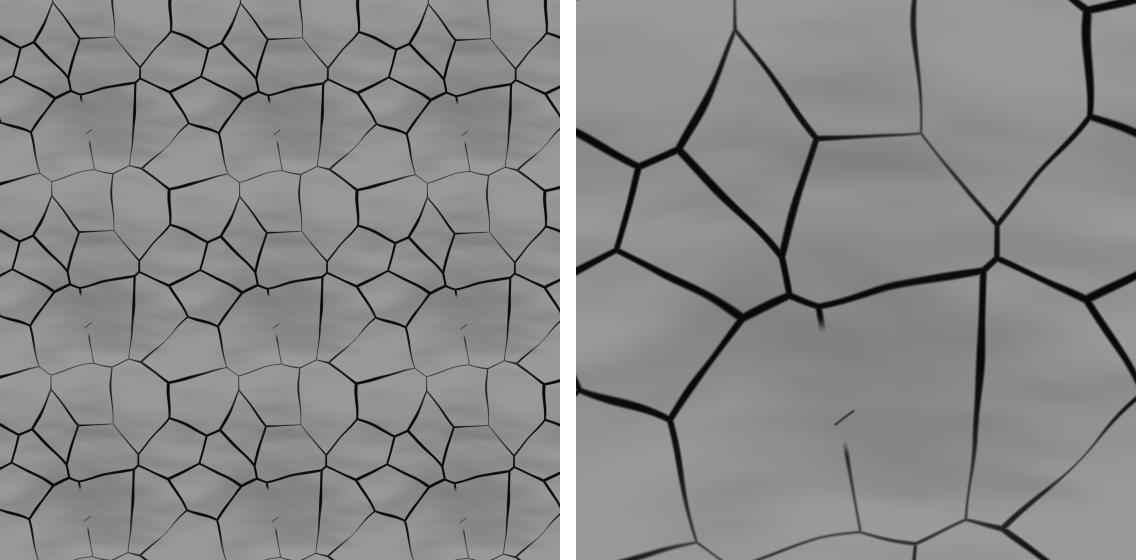
Left: the whole. Right: its middle third, enlarged.
A WebGL 2 fragment shader for this texture:

```glsl
#version 300 es
precision highp float;
// Grey dried ground split by a tiling net of dark cracks, with soft horizontal streaks.

uniform vec2 u_resolution;
out vec4 outColor;

// Tiling
const vec2 TILE = vec2(0.3354, 0.3455);   // size of one repeat on the canvas
const float TILT = 0.0043;                // slight rotation of the grid, radians

// Colours
const vec3 GROUND_LIGHT = vec3(0.60);
const vec3 GROUND_DARK = vec3(0.50);
const vec3 CRACK_COLOR = vec3(0.035);

// Cracks, half widths in canvas units
const float CRACK_THIN = 0.0004;
const float CRACK_THICK = 0.0021;
const float CRACK_SOFTNESS = 0.0011;
const float FAINT_OPACITY = 0.65;
const float WOBBLE = 0.022;

// Plate centres, as fractions of the tile
const int PLATES = 12;
const vec2 PLATE[PLATES] = vec2[](
  vec2(0.326, 0.774), vec2(0.497, 0.721), vec2(0.489, 0.894), vec2(0.730, 0.902),
  vec2(0.078, 0.887), vec2(0.994, 0.695), vec2(0.186, 0.649), vec2(0.101, 0.495),
  vec2(0.982, 0.220), vec2(0.850, 0.344), vec2(0.369, 0.318), vec2(0.563, 0.352));

// Areas where cracks grow faint: centre and radius
const int FAINT_SPOTS = 5;
const vec3 FAINT[FAINT_SPOTS] = vec3[](
  vec3(0.637, 0.810, 0.19), vec3(0.458, 0.150, 0.20), vec3(0.668, 0.190, 0.14),
  vec3(0.240, 0.080, 0.16), vec3(0.900, 0.250, 0.13));

// One plate boundary fades out inside this ellipse; a loose chip lies near it
const vec2 GAP_CENTER = vec2(0.454, 0.374);
const vec2 GAP_RADII = vec2(0.10, 0.115);
const vec2 CHIP_START = vec2(0.462, 0.310);
const vec2 CHIP_END = vec2(0.493, 0.333);

float hash(vec2 p) {
  vec3 q = fract(p.xyx * 0.1031);
  q += dot(q, q.yzx + 33.33);
  return fract((q.x + q.y) * q.z);
}

// Value noise that repeats every tile; cells = lattice cells per tile
float tileNoise(vec2 t, vec2 cells, float seed) {
  vec2 p = t * cells, i = floor(p), f = fract(p);
  f = f * f * (3.0 - 2.0 * f);
  vec2 a = mod(i, cells) + seed, b = mod(i + 1.0, cells) + seed;
  return mix(mix(hash(a), hash(vec2(b.x, a.y)), f.x),
             mix(hash(vec2(a.x, b.y)), hash(b), f.x), f.y);
}

// Shortest offset between two tile points, in canvas units
vec2 wrapped(vec2 d) {
  return (d - round(d)) * TILE;
}

// Distance to the nearest boundary between plates
float crackDistance(vec2 t) {
  vec2 nearest = vec2(1.0);
  int own = 0;
  for (int i = 0; i < PLATES; i++) {
    vec2 d = wrapped(PLATE[i] - t);
    if (dot(d, d) < dot(nearest, nearest)) { nearest = d; own = i; }
  }
  float dist = 1.0;
  for (int i = 0; i < PLATES; i++) {
    if (i == own) continue;
    vec2 d = wrapped(PLATE[i] - t);
    dist = min(dist, dot(0.5 * (d + nearest), normalize(d - nearest)));
  }
  return dist;
}

float segmentDistance(vec2 t, vec2 a, vec2 b) {
  vec2 p = wrapped(t - a), ab = (b - a) * TILE;
  return length(p - ab * clamp(dot(p, ab) / dot(ab, ab), 0.0, 1.0));
}

// 1 for bold cracks, falling to 0 in the faint areas
float crackStrength(vec2 t) {
  float strength = 1.0;
  for (int i = 0; i < FAINT_SPOTS; i++) {
    float r = length(wrapped(t - FAINT[i].xy)) / (FAINT[i].z * TILE.x);
    strength *= 1.0 - 0.9 * exp(-r * r * 1.3);
  }
  return strength;
}

float stroke(float dist, float halfWidth, float soft) {
  return 1.0 - smoothstep(halfWidth - soft, halfWidth + soft, dist);
}

void main() {
  float side = min(u_resolution.x, u_resolution.y);
  float soft = max(CRACK_SOFTNESS, 0.75 / side);
  vec2 p = gl_FragCoord.xy / side - vec2(0.0, u_resolution.y / side);
  p = vec2(p.x - TILT * p.y, p.y + TILT * p.x);
  vec2 t = fract(p / TILE);

  // Streaked ground
  float bend = 0.10 * tileNoise(t, vec2(3.0, 2.0), 5.0);
  vec2 s = t + vec2(0.0, bend);
  float streaks = 0.55 * tileNoise(s, vec2(2.0, 7.0), 11.0)
                + 0.30 * tileNoise(s, vec2(4.0, 15.0), 23.0)
                + 0.15 * tileNoise(s, vec2(7.0, 30.0), 37.0);
  vec3 color = mix(GROUND_DARK, GROUND_LIGHT, smoothstep(0.15, 0.75, streaks));

  // Crack net with uneven lines
  vec2 wobble = vec2(tileNoise(t, vec2(7.0), 41.0), tileNoise(t, vec2(7.0), 53.0)) - 0.5;
  float strength = crackStrength(t);
  float uneven = 0.7 + 0.6 * tileNoise(t, vec2(12.0), 67.0);
  float halfWidth = mix(CRACK_THIN, CRACK_THICK * uneven, strength);
  float gap = smoothstep(0.8, 1.1, length((t - GAP_CENTER) / GAP_RADII));
  float crack = stroke(crackDistance(t + WOBBLE * wobble), halfWidth, soft);
  crack *= mix(FAINT_OPACITY, 1.0, strength) * gap;

  // Loose chip
  float chip = 0.9 * stroke(segmentDistance(t, CHIP_START, CHIP_END), CRACK_THIN, soft);
  outColor = vec4(mix(color, CRACK_COLOR, max(crack, chip)), 1.0);
}
```
